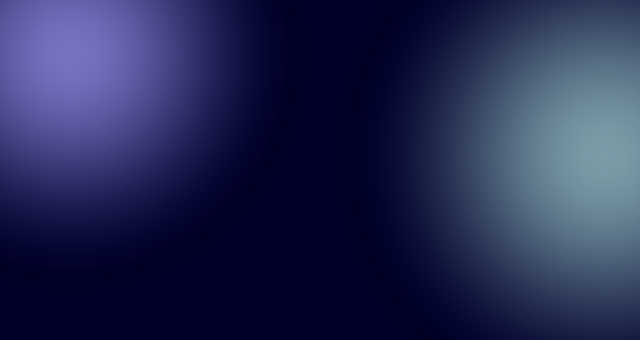
A Shadertoy shader for this background:

```glsl
// Two soft round glows, violet at upper left and teal at right, on deep navy.
// Each glow is a smooth radial falloff mixed over the base, with a faint
// dark halo where its tail fades out. Lengths are in canvas heights.

const vec3 NAVY = vec3(0.0, 0.0, 0.172);
const vec3 VIOLET = vec3(0.46, 0.45, 0.76);
const vec3 TEAL = vec3(0.48, 0.61, 0.655);
const float HALO_DEPTH = 0.16;
const float HALO_WIDTH = 0.07;

// Coverage: 1 at the centre, easing to 0 at t = 1.
float falloff(float t) {
    return 1.0 - smoothstep(0.0, 1.0, t);
}

// Soft ring around t = 1.
float halo(float t) {
    float d = (t - 1.0) / HALO_WIDTH;
    return exp(-d * d);
}

// Lays one glow over the backdrop.
vec3 addGlow(vec3 backdrop, vec2 p, vec2 centre, float radius, vec3 tint) {
    float t = length(p - centre) / radius;
    vec3 shaded = backdrop * (1.0 - HALO_DEPTH * halo(t));
    return mix(shaded, tint, falloff(t));
}

void mainImage(out vec4 fragColor, in vec2 fragCoord) {
    vec2 p = fragCoord / iResolution.y;
    float aspect = iResolution.x / iResolution.y;

    // Centres keep their relative place across the width.
    vec2 violetCentre = vec2(0.111 * aspect, 0.84);
    vec2 tealCentre = vec2(0.946 * aspect, 0.547);

    vec3 colour = NAVY;
    colour = addGlow(colour, p, violetCentre, 0.66, VIOLET);
    colour = addGlow(colour, p, tealCentre, 0.75, TEAL);

    fragColor = vec4(colour, 1.0);
}
```
